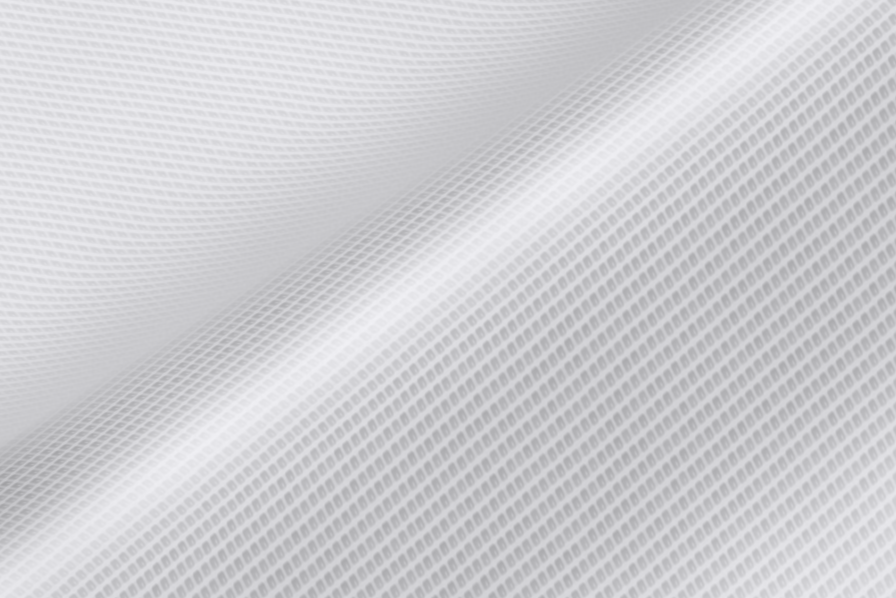
Reproduce this texture procedurally as a Shadertoy shader.

```glsl
// Pale waffle-weave cloth with a diagonal fold. Two sheets, the near one rolling
// over a crest and the far one behind a valley, each carry a grid of rounded pits.
// Light comes from the distances to the crest and valley lines.

const vec2 NEAR_CELL = vec2(0.0178, 0.0295); // pitch along and across the ribs
const vec2 FAR_CELL  = vec2(0.0210, 0.0155);
const float RIB_ANGLE   = 0.72;  // direction of the broad ribs
const float CROSS_ANGLE = 0.46;  // normal of the thin cross threads
const float FAR_ANGLE   = -0.12;
const vec3 CLOTH_TINT   = vec3(0.995, 0.995, 1.012);

float hash(vec2 p) {
    vec3 q = fract(vec3(p.xyx) * 0.1031);
    q += dot(q, q.yzx + 33.33);
    return fract((q.x + q.y) * q.z);
}

vec2 gradientAt(vec2 cell) {
    float a = 6.2832 * hash(cell);
    return vec2(cos(a), sin(a));
}

float gradientNoise(vec2 p) {
    vec2 i = floor(p), f = fract(p);
    vec2 w = f * f * f * (f * (f * 6.0 - 15.0) + 10.0);
    vec2 e = vec2(1.0, 0.0);
    float low  = mix(dot(gradientAt(i), f), dot(gradientAt(i + e), f - e), w.x);
    float high = mix(dot(gradientAt(i + e.yx), f - e.yx),
                     dot(gradientAt(i + 1.0), f - 1.0), w.x);
    return mix(low, high, w.y);
}

vec2 rotate(vec2 p, float angle) {
    float c = cos(angle), s = sin(angle);
    return vec2(c * p.x + s * p.y, c * p.y - s * p.x);
}

// Signed distance to the line y = height + slope * x, positive above it
float lineDistance(vec2 p, float height, float slope) {
    return (p.y - height - slope * p.x) / sqrt(1.0 + slope * slope);
}

float bell(float x, float width) {
    return exp(-x * x / (width * width));
}

// Square of the amount by which x exceeds start: a smooth onset of bending
float bend(float x, float start) {
    float t = max(x - start, 0.0);
    return t * t;
}

float roundedBox(vec2 p, vec2 halfSize, float radius) {
    vec2 q = abs(p) - halfSize + radius;
    return length(max(q, 0.0)) + min(max(q.x, q.y), 0.0) - radius;
}

// Relief of one weave cell: positive on ribs, negative in pits
float weave(vec2 grid, vec2 halfSize, float blur) {
    vec2 id = floor(grid);
    vec2 q = fract(grid) - 0.5;
    // Ribs stand higher than the cross threads between pits
    float rib = mix(0.05, 0.42, smoothstep(0.22, 0.42, abs(q.y)));
    q += 0.05 * (vec2(hash(id), hash(id + 17.0)) - 0.5);
    float pit = 1.0 - smoothstep(-blur, blur, roundedBox(q, halfSize, 0.2));
    float depth = 0.85 + 0.3 * hash(id + 5.0);
    // Upper wall in shade, a lit thread near the lower end
    float wall = 0.75 + 0.6 * q.y;
    float glint = 0.45 * bell(length((q - vec2(0.06, -0.14)) * vec2(1.3, 1.0)), 0.15);
    return rib * (1.0 - pit) - pit * depth * (wall - glint);
}

float nearSheet(vec2 p, float crest, float valley, float pixel) {
    // Rows crowd and cross threads lean over as the cloth turns away
    vec2 surface = vec2(rotate(p, CROSS_ANGLE).x, rotate(p, RIB_ANGLE).y);
    surface += vec2(2.2, 0.9) * vec2(bend(crest, -0.14), bend(crest, -0.20));
    surface.y += 2.5 * bend(crest, 0.0);
    surface += 0.0015 * gradientNoise(p * 5.0);
    float blur = 0.09 + 0.5 * pixel / NEAR_CELL.x + 0.6 * max(crest, 0.0);
    float relief = weave(surface / NEAR_CELL, vec2(0.35, 0.34), blur);

    float light = 0.783 + 0.092 * bell(crest, 0.055);
    light += 0.060 * bell(crest + 0.05, 0.12);
    light += 0.098 * smoothstep(0.46, 0.84, -crest);
    light -= 0.014 * smoothstep(0.03, 0.12, crest);
    light -= 0.050 * bell(length(p - vec2(0.0, 0.14)), 0.16);
    float contrast = 0.106 * (1.0 - 0.72 * bell(crest + 0.01, 0.07));
    contrast *= 1.0 - 0.40 * smoothstep(0.5, 0.9, -crest);
    contrast *= mix(0.35, 1.0, smoothstep(0.0, 0.05, -valley));
    return light + contrast * relief;
}

float farSheet(vec2 p, float valley, float pixel) {
    // Rows curve upward along the valley
    vec2 surface = rotate(p, FAR_ANGLE);
    surface.y -= 2.5 * bend(-valley, -0.20);
    vec2 grid = surface / FAR_CELL;
    grid.x += 0.5 * grid.y;
    grid += 0.12 * gradientNoise(p * 6.0);
    float blur = 0.14 + 0.5 * pixel / FAR_CELL.y;
    float relief = weave(grid, vec2(0.36, 0.27), blur);

    float light = 0.892 - 0.100 * bell(valley - 0.01, 0.12);
    light -= 0.030 * smoothstep(0.5, 1.1, p.x);
    float contrast = 0.056 * smoothstep(-0.03, 0.16, valley);
    return light + contrast * relief;
}

void mainImage(out vec4 fragColor, in vec2 fragCoord) {
    vec2 p = fragCoord / iResolution.y;
    float pixel = 1.0 / iResolution.y;
    float crest = lineDistance(p, 0.02, 0.72);
    float valley = lineDistance(p, 0.25, 0.64) + 0.006 * gradientNoise(p * 3.0);
    float behind = smoothstep(-0.012, 0.014, valley);
    float tone = mix(nearSheet(p, crest, valley, pixel),
                     farSheet(p, valley, pixel), behind);
    // Broad unevenness and fine fibre grain
    tone += 0.012 * gradientNoise(p * 4.0) + 0.012 * gradientNoise(p * 170.0);
    fragColor = vec4(clamp(tone * CLOTH_TINT, 0.0, 1.0), 1.0);
}
```
